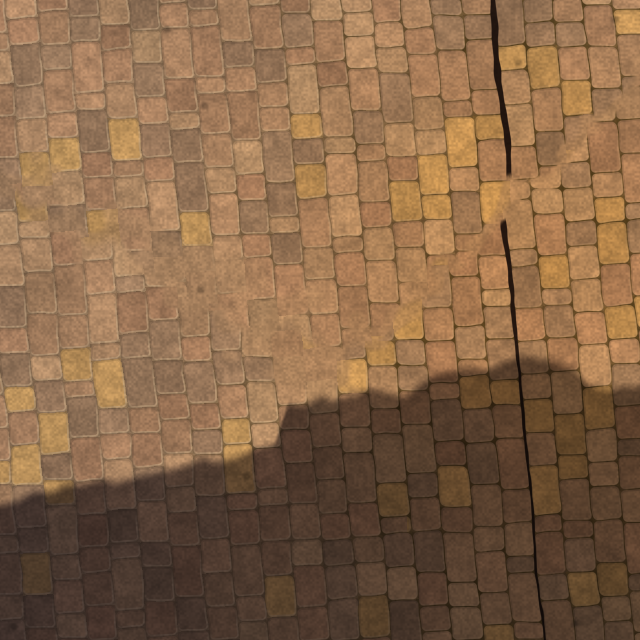
Give the GLSL for this texture, as a WebGL 1 fragment shader.

```glsl
precision highp float;
// Tilted columns of rounded clay pavers, half in sun and half under a soft shadow.
// Each column is cut at jittered heights into short, square and long stones; two
// layouts meet along a ragged V-shaped seam where the joints are worn away.
uniform vec2 u_resolution;

const float COLUMN_WIDTH = 0.0475;
const float STONE_PITCH = 0.0525;   // mean stone length
const float COLUMN_LEAN = 0.094;
const float ROW_LEAN = 0.05;
const float JOINT_HALF = 0.0008;
const float CORNER = 0.0075;
const float RIM_WIDTH = 0.0017;
const float CRACK_X = 0.850;
const float SEAM_SHIFT = 0.013;     // sideways step between the layouts

const vec3 CLAY = vec3(0.635, 0.475, 0.36);
const vec3 TAN = vec3(0.69, 0.55, 0.41);
const vec3 UMBER = vec3(0.575, 0.455, 0.355);
const vec3 OCHRE = vec3(0.74, 0.575, 0.345);
const vec3 WORN = vec3(0.64, 0.50, 0.37);
const vec3 SAND_JOINT = vec3(0.45, 0.36, 0.27);
const vec3 MOSS_JOINT = vec3(0.31, 0.24, 0.12);
const vec3 PALE_RIM = vec3(0.73, 0.62, 0.49);
const vec3 CRACK = vec3(0.13, 0.085, 0.065);
const vec3 SHADE_LEFT = vec3(0.42, 0.41, 0.47);
const vec3 SHADE_RIGHT = vec3(0.54, 0.52, 0.51);

float hash(vec2 p) {
  return fract(sin(dot(p, vec2(127.1, 311.7))) * 43758.5453);
}

float noise(vec2 p) {
  vec2 i = floor(p), f = fract(p);
  f = f * f * (3.0 - 2.0 * f);
  return mix(mix(hash(i), hash(i + vec2(1.0, 0.0)), f.x),
             mix(hash(i + vec2(0.0, 1.0)), hash(i + vec2(1.0, 1.0)), f.x), f.y);
}

float fbm(vec2 p) {
  float sum = 0.0, gain = 0.5;
  for (int k = 0; k < 4; k++) {
    sum += gain * noise(p);
    p = p * 2.03 + 17.3;
    gain *= 0.5;
  }
  return sum;
}

// Height of a cross joint, in stone pitches, snapped to quarter steps
float cut(float column, float i) {
  return i + 0.25 * (floor(hash(vec2(column, i)) * 3.0) - 1.0);
}

vec3 stoneColor(vec2 id, float warmth) {
  float pick = hash(id + 5.7);
  vec3 c = mix(CLAY, TAN, hash(id + 2.3));
  c = mix(c, UMBER, step(pick, 0.24) * 0.85);
  c = mix(c, OCHRE, step(0.91 - 0.10 * warmth, pick) * 0.8);
  return c * (0.93 + 0.14 * hash(id + 9.1));
}

// One layout of pavers; wear fades its joints from 1 (crisp) to 0 (gone)
vec3 paving(vec2 uv, float shift, float seed, float wear, float aa) {
  vec2 p = vec2(uv.x + COLUMN_LEAN * uv.y - CRACK_X - shift, uv.y - ROW_LEAN * uv.x);
  p += 0.006 * (vec2(noise(uv * 9.0 + seed), noise(uv * 9.0 + 40.0)) - 0.5);
  p += 0.0022 * (vec2(noise(uv * 48.0), noise(uv * 48.0 + 60.0)) - 0.5);
  float column = floor(p.x / COLUMN_WIDTH);
  float key = column + seed;
  float v = p.y / STONE_PITCH + hash(vec2(key, 3.0));
  float i = floor(v);
  if (v < cut(key, i)) i -= 1.0;
  else if (v >= cut(key, i + 1.0)) i += 1.0;
  float low = cut(key, i), high = cut(key, i + 1.0);

  // Rounded box of this stone
  vec2 local = vec2(p.x - (column + 0.5) * COLUMN_WIDTH,
                    (v - 0.5 * (low + high)) * STONE_PITCH);
  vec2 halfSize = 0.5 * vec2(COLUMN_WIDTH, (high - low) * STONE_PITCH) - JOINT_HALF;
  vec2 q = abs(local) - halfSize + CORNER;
  float d = length(max(q, 0.0)) + min(max(q.x, q.y), 0.0) - CORNER;

  // Face, thin pale lower right rim, then a narrow uneven joint
  float warmth = smoothstep(0.3, 0.85, uv.x);
  vec3 color = mix(WORN, stoneColor(vec2(key, i), warmth), 0.45 + 0.55 * wear);
  color *= 0.86 + 0.28 * fbm(uv * 55.0 + hash(vec2(key, i)) * 30.0);
  float rim = smoothstep(-2.0 * RIM_WIDTH, -RIM_WIDTH, d);
  float lowerRight = smoothstep(-0.3, 0.5, dot(local / halfSize, vec2(0.4, -0.6)));
  color *= 1.0 - 0.10 * wear * rim * (1.0 - lowerRight);
  color = mix(color, PALE_RIM, wear * rim * lowerRight * mix(0.6, 0.2, warmth));
  float mossy = smoothstep(0.25, 0.8, uv.x + 0.3 * (noise(uv * 6.0) - 0.3));
  float depth = mix(0.65, 0.95, mossy) * (0.6 + 0.55 * noise(uv * 40.0 + seed));
  color = mix(color, mix(SAND_JOINT, MOSS_JOINT, mossy),
              min(depth, 1.0) * wear * smoothstep(-aa, aa, d));

  // Wide crack along one column joint, broader toward the top
  float crackHalf = mix(0.0018, 0.0046, smoothstep(0.2, 0.9, uv.y));
  crackHalf *= 0.7 + 0.6 * noise(vec2(uv.y * 45.0, seed));
  float crack = 1.0 - smoothstep(crackHalf - aa, crackHalf + aa, abs(p.x));
  return mix(color, CRACK, crack * wear);
}

// Upper limit of the shadow across the canvas
float shadowTop(float x) {
  float y = 0.215 + 0.2 * x + 0.06 * smoothstep(0.425, 0.455, x);
  y -= 0.02 * exp(-pow((x - 0.635) / 0.03, 2.0));
  y -= 0.08 * smoothstep(0.82, 0.98, x);
  return y + 0.012 * (noise(vec2(x * 38.0, 2.0)) - 0.5);
}

void main() {
  vec2 uv = gl_FragCoord.xy / u_resolution;
  float aa = max(0.8 / u_resolution.y, 0.0009);

  // Seam between the two layouts, with broken joints around it
  float seamY = 0.43 + max(0.55 * (0.53 - uv.x), 0.94 * (uv.x - 0.53));
  float seam = uv.y - seamY + 0.07 * (noise(uv * 22.0) - 0.5);
  float reach = mix(0.11, 0.04, smoothstep(0.45, 0.75, uv.x));
  float wear = smoothstep(0.15, 0.55, abs(seam) / reach + 1.1 * (noise(uv * 34.0 + 8.0) - 0.5));
  vec3 lower = paving(uv, 0.0, 11.0, wear, aa);
  vec3 upper = paving(uv, SEAM_SHIFT, 73.0, wear, aa);
  vec3 color = mix(lower, upper, smoothstep(-0.012, 0.012, seam));

  // Grain, broad tint and sparse dark stains
  color *= 0.91 + 0.18 * noise(uv * 290.0);
  color *= 0.94 + 0.12 * fbm(uv * 5.0);
  float glow = exp(-6.0 * dot(uv - vec2(0.82, 0.58), uv - vec2(0.82, 0.58)));
  color *= mix(vec3(1.0), vec3(1.08, 1.01, 0.88), glow);
  vec2 cell = floor(uv * 14.0);
  vec2 spot = fract(uv * 14.0) - 0.3 - 0.4 * vec2(hash(cell), hash(cell + 4.0));
  float stain = step(0.93, hash(cell + 21.0)) * (1.0 - smoothstep(0.03, 0.13, length(spot)));
  color *= 1.0 - 0.22 * stain;

  // Soft-edged shadow, cooler on the left
  float shade = 1.0 - smoothstep(-0.011, 0.011, uv.y - shadowTop(uv.x));
  color *= mix(vec3(1.0), mix(SHADE_LEFT, SHADE_RIGHT, uv.x), shade);
  gl_FragColor = vec4(color, 1.0);
}
```
